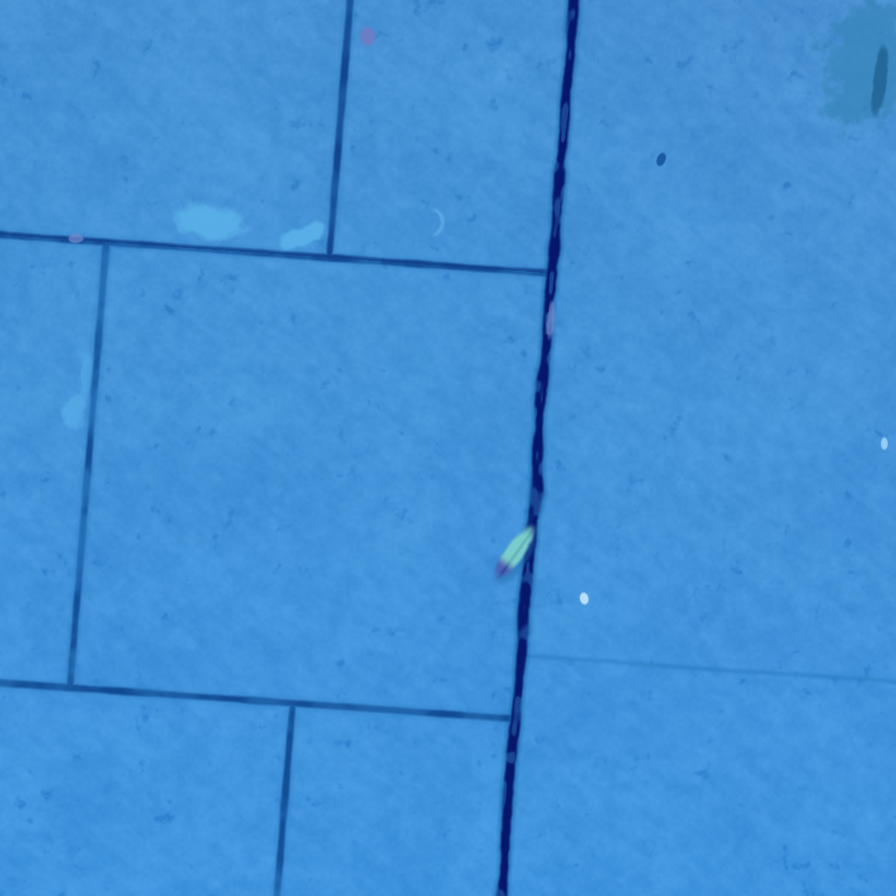
Reproduce this texture procedurally as a Shadertoy shader.

```glsl
// Blue paving slabs in a slightly skewed running bond, split by one deep joint.
// Skewed coordinates give the joints by fract; value noise gives grain and wear,
// and a few soft ellipses lay down stains, specks and a fallen leaf.

float hash(vec2 p) {
    vec3 q = fract(p.xyx * 0.1031);
    q += dot(q, q.yzx + 33.33);
    return fract((q.x + q.y) * q.z);
}

float noise(vec2 p) {
    vec2 i = floor(p), f = fract(p);
    f = f * f * (3.0 - 2.0 * f);
    return mix(mix(hash(i), hash(i + vec2(1, 0)), f.x),
               mix(hash(i + vec2(0, 1)), hash(i + vec2(1, 1)), f.x), f.y);
}

float fbm(vec2 p) {
    float sum = 0.0, amp = 0.5;
    for (int i = 0; i < 4; i++) {
        sum += amp * noise(p);
        p = mat2(1.6, 1.2, -1.2, 1.6) * p + 7.3;
        amp *= 0.5;
    }
    return sum;
}

// Coverage of a line of given half width at distance d
float band(float d, float halfWidth, float soft) {
    return 1.0 - smoothstep(halfWidth - soft, halfWidth + soft, abs(d));
}

vec2 turn(vec2 p, float angle) {
    float c = cos(angle), s = sin(angle);
    return vec2(c * p.x + s * p.y, c * p.y - s * p.x);
}

// Ellipse with a soft, noise-worn edge
float blob(vec2 p, vec2 radius, float angle, float wear) {
    float r = length(turn(p, angle) / radius);
    return 1.0 - smoothstep(0.7, 1.2, r + wear);
}

void mainImage(out vec4 fragColor, in vec2 fragCoord) {
    vec2 p = fragCoord / iResolution.xy;
    float px = 1.0 / iResolution.y;
    float soft = max(0.0022, px);

    // Slab surface: broad tint, blotches, slanted streaks and fine grain
    vec3 color = mix(vec3(0.245, 0.58, 0.87), vec3(0.28, 0.575, 0.835), p.y);
    color += vec3(0.012, -0.008, -0.008) * smoothstep(0.5, 1.0, p.x) * p.y;
    float streak = noise(turn(p, 0.9) * vec2(130.0, 45.0));
    color += vec3(0.045, 0.05, 0.035) * (fbm(p * 11.0) - 0.47);
    color += vec3(0.06, 0.055, 0.04) * (fbm(p * 75.0) - 0.47);
    color += 0.022 * (streak - 0.5) + 0.018 * (noise(p * 260.0) - 0.5);
    float pits = smoothstep(0.66, 0.85, fbm(p * 58.0 + 31.0));
    color -= vec3(0.07, 0.07, 0.05) * pits;

    // Pale worn stains
    float wear = 0.9 * (fbm(p * 65.0) - 0.47);
    float stain = blob(p - vec2(0.237, 0.753), vec2(0.041, 0.019), -0.1, wear);
    stain = max(stain, blob(p - vec2(0.337, 0.736), vec2(0.03, 0.011), 0.45, wear));
    stain = max(stain, 0.7 * blob(p - vec2(0.083, 0.543), vec2(0.014, 0.019), 0.0, wear));
    stain = max(stain, 0.5 * blob(p - vec2(0.096, 0.578), vec2(0.006, 0.03), -0.1, wear));
    color = mix(color, vec3(0.36, 0.71, 0.92), 0.8 * stain);
    vec2 curl = p - vec2(0.479, 0.752);
    float arc = band(length(curl) - 0.015, 0.002, 0.0022) * smoothstep(0.0, 0.01, curl.x);
    color = mix(color, vec3(0.42, 0.70, 0.92), 0.6 * arc);

    // Mossy smudge with a dark stalk
    vec2 moss = p - vec2(0.975, 0.93);
    color = mix(color, vec3(0.20, 0.51, 0.70), 0.6 * blob(moss, vec2(0.055, 0.075), -0.3, wear * 1.8));
    color = mix(color, vec3(0.10, 0.36, 0.54), 0.7 * blob(moss - vec2(0.007, -0.02), vec2(0.007, 0.04), -0.1, wear));

    // Running-bond joints on the left, u across and v up the skewed slabs
    float u = p.x - 0.082 * p.y - 0.559;
    float v = p.y + 0.070 * p.x - 0.238;
    vec2 wobble = 0.0025 * (vec2(fbm(p * 28.0), fbm(p * 28.0 + 50.0)) - 0.47);
    float row = floor(v * 2.0);
    float dv = abs(fract(v * 2.0 + 0.5) - 0.5) * 0.5 + wobble.y;
    float du = abs(fract(u * 2.0 + 0.5 * mod(row, 2.0) + 0.5) - 0.5) * 0.5 + wobble.x;
    float left = 1.0 - smoothstep(-0.003, 0.003, u);
    float joint = min(du, dv);
    float grime = fbm(p * 24.0 + 9.0);
    color = mix(color, vec3(0.17, 0.47, 0.75), 0.45 * left * band(joint, 0.006, 0.005));
    vec3 jointColor = mix(vec3(0.05, 0.28, 0.56), vec3(0.13, 0.42, 0.70), smoothstep(0.3, 0.65, grime));
    jointColor = mix(jointColor, vec3(0.04, 0.20, 0.49), 0.7 * step(dv, du) * 0.3 + 0.4 * step(1.0, row));
    color = mix(color, jointColor, 0.9 * left * band(joint, 0.0037, soft));

    // Faint seam on the right
    color = mix(color, vec3(0.16, 0.48, 0.75), (0.4 + 0.35 * grime) * (1.0 - left) * band(v - 0.071 + wobble.y, 0.0025, 0.003));

    // Deep main joint with ragged sides and trapped grit
    float bulge = 0.003 * exp(-pow((p.y - 0.45) / 0.025, 2.0));
    float core = u + 2.0 * wobble.x - bulge;
    float girth = 0.0052 + 0.004 * (fbm(vec2(p.y * 40.0, 3.0)) - 0.47) + 0.5 * bulge;
    color = mix(color, vec3(0.09, 0.39, 0.65), 0.6 * band(core, girth + 0.003, 0.004));
    float grit = smoothstep(0.55, 0.8, noise(vec2(u * 160.0, p.y * 65.0) + 12.0));
    vec3 deep = mix(vec3(0.02, 0.09, 0.42), vec3(0.14, 0.37, 0.66), 0.65 * grit);
    color = mix(color, deep, band(core, girth, soft));
    float pinkGrit = blob(p - vec2(0.615, 0.645), vec2(0.005, 0.024), -0.08, wear);
    pinkGrit = max(pinkGrit, blob(p - vec2(0.084, 0.734), vec2(0.008, 0.005), 0.0, wear));
    color = mix(color, vec3(0.43, 0.54, 0.80), 0.75 * pinkGrit);

    // Leaf lying against the joint, darker at its tip
    vec2 leaf = turn(p - vec2(0.574, 0.383), 0.95);
    color = mix(color, vec3(0.15, 0.43, 0.68), 0.5 * blob(leaf + vec2(0.004, 0.004), vec2(0.035, 0.014), 0.0, 0.0));
    vec3 leafColor = mix(vec3(0.30, 0.38, 0.70), vec3(0.48, 0.80, 0.80), smoothstep(-0.022, -0.008, leaf.x));
    leafColor -= 0.1 * band(leaf.y + 0.002, 0.0015, 0.002);
    color = mix(color, leafColor, blob(leaf, vec2(0.033, 0.0105), 0.0, 0.3 * wear));

    // Loose specks
    color = mix(color, vec3(0.46, 0.48, 0.76), 0.8 * blob(p - vec2(0.411, 0.961), vec2(0.008, 0.011), -0.3, wear));
    color = mix(color, vec3(0.72, 0.87, 0.98), blob(p - vec2(0.652, 0.332), vec2(0.005, 0.007), 0.2, 0.0));
    color = mix(color, vec3(0.58, 0.80, 0.96), blob(p - vec2(0.987, 0.505), vec2(0.004, 0.007), 0.0, 0.0));
    color = mix(color, vec3(0.08, 0.33, 0.62), 0.9 * blob(p - vec2(0.738, 0.822), vec2(0.005, 0.008), -0.4, 0.0));

    fragColor = vec4(clamp(color, 0.0, 1.0), 1.0);
}
```
